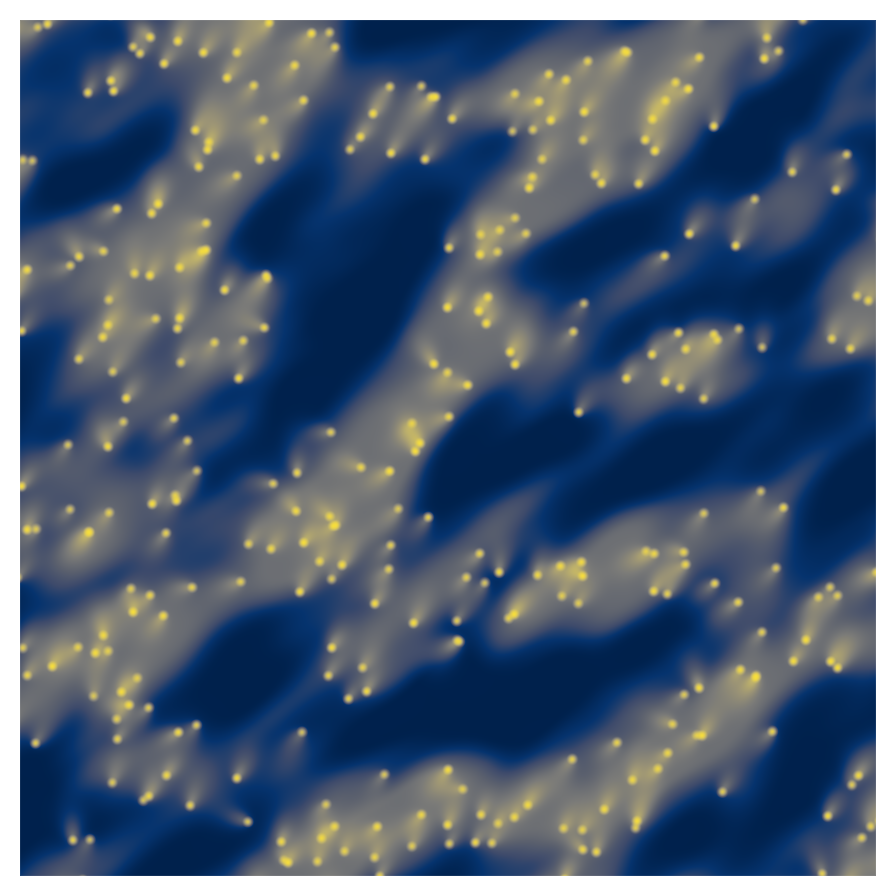
Reproduce this pattern procedurally as a WebGL 2 fragment shader.

```glsl
#version 300 es
precision highp float;
// Glowing comet-like grains with slanted smoky plumes over dark blue bands, in a white frame.

#define FRAME 0.0225          // width of the white margin
#define BAND_ANGLE 0.66       // direction of the dark bands
#define PLUME_ANGLE 0.96      // main axis of the plumes
#define BAND_FREQ vec2(4.0, 8.5) // along and across the bands
#define HAZE_LEVEL 0.44       // brightest tone of the background
#define CELL 0.068            // grid spacing, also the reach of a plume
#define GRAINS 3              // candidates in each cell
#define PLUME_SPREAD 0.005    // how fast plumes widen
#define PLUME_CORE 0.02       // length of the bright part of a plume
#define PLUME_GAIN 0.62
#define TIP_RADIUS 0.0075
#define TIP_GAIN 0.85

uniform vec2 u_resolution;
out vec4 outColor;

const vec2 BAND_ALONG = vec2(cos(BAND_ANGLE), sin(BAND_ANGLE));
const vec2 BAND_ACROSS = vec2(-sin(BAND_ANGLE), cos(BAND_ANGLE));
const vec2 PLUME_AXIS = vec2(cos(PLUME_ANGLE), sin(PLUME_ANGLE));
const vec2 PLUME_SIDE = vec2(-sin(PLUME_ANGLE), cos(PLUME_ANGLE));

const vec3 TONES[9] = vec3[9](
    vec3(0.00, 0.13, 0.30), vec3(0.02, 0.20, 0.43), vec3(0.24, 0.29, 0.42),
    vec3(0.36, 0.38, 0.43), vec3(0.48, 0.48, 0.47), vec3(0.61, 0.58, 0.46),
    vec3(0.74, 0.69, 0.42), vec3(0.87, 0.79, 0.33), vec3(0.99, 0.89, 0.21));

// Two values in 0..1 for a cell
vec2 hash2(vec2 cell) {
    vec3 h = fract((cell.xyx + 57.0) * vec3(0.1031, 0.1030, 0.0973));
    h += dot(h, h.yzx + 33.33);
    return fract((h.xx + h.yz) * h.zy);
}

vec2 lattice(vec2 cell) { return 2.45 * hash2(cell) - 1.225; }

// Gradient noise: value in x, slope in yz
vec3 noiseSlope(vec2 p) {
    vec2 i = floor(p);
    vec2 f = p - i;
    vec2 u = f * f * f * (f * (f * 6.0 - 15.0) + 10.0);
    vec2 du = 30.0 * f * f * (f * (f - 2.0) + 1.0);
    vec2 ga = lattice(i);
    vec2 gb = lattice(i + vec2(1.0, 0.0));
    vec2 gc = lattice(i + vec2(0.0, 1.0));
    vec2 gd = lattice(i + 1.0);
    float a = dot(ga, f);
    float b = dot(gb, f - vec2(1.0, 0.0));
    float c = dot(gc, f - vec2(0.0, 1.0));
    float d = dot(gd, f - 1.0);
    float twist = a - b - c + d;
    vec2 slope = mix(mix(ga, gb, u.x), mix(gc, gd, u.x), u.y)
               + du * (u.yx * twist + vec2(b, c) - a);
    return vec3(a + u.x * (b - a) + u.y * (c - a) + u.x * u.y * twist, slope);
}

// Coordinates stretched along the bands
vec2 bandSpace(vec2 p) {
    return vec2(dot(p, BAND_ALONG), dot(p, BAND_ACROSS)) * BAND_FREQ;
}

float hazeTone(float n) { return HAZE_LEVEL * smoothstep(-0.36, 0.43, n); }

// Plumes point into the haze, fanned about their main axis
vec2 plumeDirection(vec2 slope) {
    return normalize(PLUME_AXIS * (3.0 * slope.x + slope.y + 0.3)
                     + PLUME_SIDE * (0.4 * abs(slope.y) + 0.01));
}

// Parabolic plume with a bright core and a round tip
float comet(vec2 offset, vec2 heading, float strength) {
    float r = length(offset);
    float fade = max(1.0 - r * r / (CELL * CELL), 0.0);
    float dot2 = max(1.0 - r * r / (TIP_RADIUS * TIP_RADIUS), 0.0);
    float plume = PLUME_GAIN * exp((dot(offset, heading) - r) / PLUME_SPREAD)
                * fade * fade / (1.0 + r / PLUME_CORE);
    float tip = TIP_GAIN * dot2 * dot2;
    return 1.0 - (1.0 - plume * strength) * (1.0 - tip * strength);
}

// Combined glow of the background and the grains of the nine nearest cells
float glow(vec2 p) {
    vec2 q = bandSpace(p);
    float n = noiseSlope(q + 7.3).x + 0.42 * noiseSlope(q * 2.1 + 31.7).x;
    float shade = 1.0 - hazeTone(n);
    vec2 home = floor(p / CELL);
    for (int j = 0; j < 9; j++) {
        vec2 cell = home + vec2(j % 3 - 1, j / 3 - 1);
        vec3 ground = noiseSlope(bandSpace((cell + 0.5) * CELL) + 7.3);
        for (int k = 0; k < GRAINS; k++) {
            vec2 seed = cell + vec2(97.0, 211.0) * float(k + 1);
            vec2 place = hash2(seed);
            vec2 offset = p - (cell + place) * CELL;
            if (dot(offset, offset) > CELL * CELL) continue;
            vec2 chance = hash2(seed + vec2(301.0, 577.0));
            float level = ground.x + dot(ground.yz, bandSpace((place - 0.5) * CELL));
            if (chance.x > 0.95 * smoothstep(0.01, 0.33, hazeTone(level))) continue;
            vec2 slope = ground.yz + 0.9 * (chance.yx - 0.5);
            shade *= 1.0 - comet(offset, plumeDirection(slope), mix(0.7, 1.0, chance.y));
        }
    }
    return 1.0 - shade;
}

vec3 toneColor(float t) {
    float s = clamp(t, 0.0, 0.9999) * 8.0;
    int i = int(s);
    return mix(TONES[i], TONES[i + 1], fract(s));
}

void main() {
    float size = min(u_resolution.x, u_resolution.y);
    vec2 p = (gl_FragCoord.xy - 0.5 * u_resolution) / size + 0.5;
    vec2 edge = abs(p - 0.5) - (0.5 - FRAME);
    float margin = smoothstep(-0.5, 0.5, max(edge.x, edge.y) * size);
    outColor = vec4(mix(toneColor(glow(p)), vec3(1.0), margin), 1.0);
}
```
